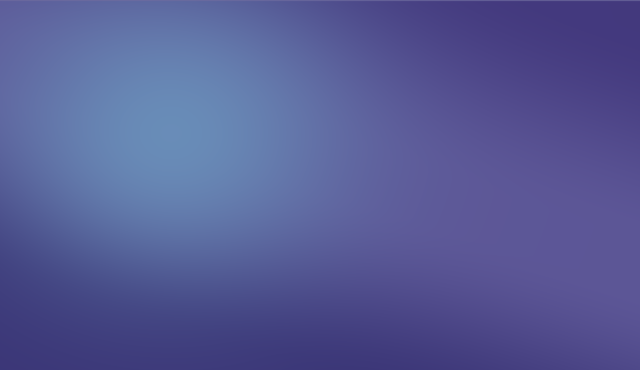
Reproduce this background procedurally as a Shadertoy shader.

```glsl
#define BAND_COLOR   vec3(0.362, 0.338, 0.590)
#define UPPER_COLOR  vec3(0.262, 0.222, 0.492)
#define LOWER_COLOR  vec3(0.228, 0.205, 0.462)
#define GLOW_COLOR   vec3(0.410, 0.550, 0.720)
#define RIM_COLOR    vec3(0.430, 0.420, 0.620)
#define BAND_START   0.82
#define BAND_SLOPE   -0.55
#define GLOW_CENTER  vec2(0.267, 0.640)
#define GLOW_RADIUS  vec2(0.268, 0.395)
#define RIM_WIDTH    0.003

// Light diagonal band falling off to a dark tone on either side
vec3 diagonalBand(vec2 uv) {
    float height = uv.y - (BAND_START + BAND_SLOPE * uv.x);
    vec3 color = mix(BAND_COLOR, UPPER_COLOR, smoothstep(0.08, 0.65, height));
    return mix(color, LOWER_COLOR, smoothstep(0.05, 0.56, -height));
}

// Soft elliptical falloff, 1 at the center
float glow(vec2 uv) {
    vec2 offset = (uv - GLOW_CENTER) / GLOW_RADIUS;
    return exp(-dot(offset, offset));
}

void mainImage(out vec4 fragColor, in vec2 fragCoord) {
    vec2 uv = fragCoord / iResolution.xy;
    float pixel = 1.0 / iResolution.y;

    vec3 color = mix(diagonalBand(uv), GLOW_COLOR, glow(uv));

    // Thin pale rim along the top edge
    float rim = clamp((uv.y - 1.0 + RIM_WIDTH) / pixel + 0.5, 0.0, 1.0);
    color = mix(color, RIM_COLOR, 0.7 * rim);

    fragColor = vec4(color, 1.0);
}
```
